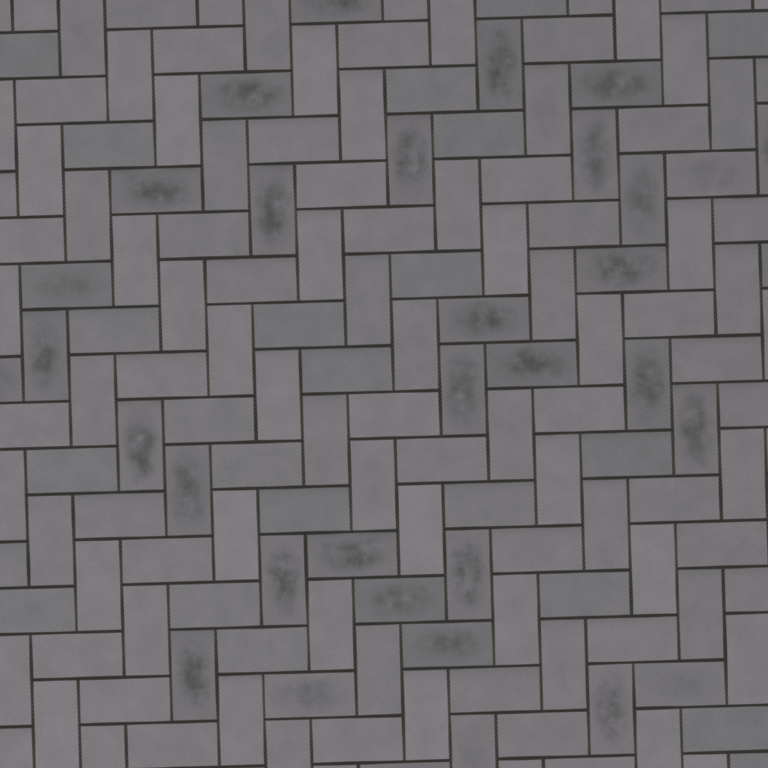
Give the GLSL for this texture, as a Shadertoy shader.

```glsl
// Grey herringbone paving, slightly turned, with dark joints and smudged bricks.

const float CELL = 0.06025;                 // brick width; bricks are 2 x 1 cells
const float TILT = 0.0292;                  // rotation of the paving, radians
const vec2 ANCHOR = vec2(0.0185, 0.1025);   // corner of one brick, from the top left

const vec3 BRICK_DARK = vec3(0.435, 0.430, 0.437);
const vec3 BRICK_LIGHT = vec3(0.496, 0.484, 0.502);
const vec3 STAIN = vec3(0.305, 0.303, 0.303);
const vec3 JOINT = vec3(0.185, 0.178, 0.170);
const vec3 JOINT_SAND = vec3(0.300, 0.292, 0.255);

vec2 hash2(vec2 p) {
    vec3 h = fract(p.xyx * vec3(0.1031, 0.1030, 0.0973));
    h += dot(h, h.yzx + 33.33);
    return fract((h.xx + h.yz) * h.zy);
}

float gradientDot(vec2 corner, vec2 offset) {
    float angle = 6.2832 * hash2(corner).x;
    return dot(vec2(cos(angle), sin(angle)), offset);
}

// Gradient noise, roughly -0.7 to 0.7
float gradientNoise(vec2 p) {
    vec2 i = floor(p), f = p - i;
    vec2 u = f * f * f * (f * (f * 6.0 - 15.0) + 10.0);
    vec2 e = vec2(0.0, 1.0);
    float low = mix(gradientDot(i, f), gradientDot(i + e.yx, f - e.yx), u.x);
    float high = mix(gradientDot(i + e.xy, f - e.xy), gradientDot(i + e.yy, f - e.yy), u.x);
    return mix(low, high, u.y);
}

float fbm(vec2 p) {
    float sum = 0.0, amplitude = 0.6;
    for (int octave = 0; octave < 4; octave++) {
        sum += amplitude * gradientNoise(p);
        p = p * 2.03 + 17.7;
        amplitude *= 0.55;
    }
    return sum;
}

// Finds the herringbone brick under q: its first corner and its size
void herringbone(vec2 q, out vec2 corner, out vec2 size) {
    vec2 cell = floor(q);
    float k = mod(cell.x - cell.y, 4.0);
    bool lying = k < 1.5;
    size = lying ? vec2(2.0, 1.0) : vec2(1.0, 2.0);
    corner = cell;
    if (lying) corner.x -= step(0.5, k);
    else corner.y -= step(k, 2.5);
}

// Surface of one brick: base tone, cloudy wear, grain and a central smudge
vec3 brickColor(vec2 local, vec2 corner, vec2 size) {
    vec2 seed = hash2(corner + 200.0);
    vec2 wear = hash2(corner + 371.0);
    vec2 p = local + seed * 90.0 + 40.0;
    float cloud = fbm(p * 1.7);
    float grain = gradientNoise(p * 15.0);

    float upright = step(size.x, size.y);
    float tone = 0.1 + 0.6 * seed.x + 0.28 * upright + 0.35 * cloud;
    vec3 color = mix(BRICK_DARK, BRICK_LIGHT, clamp(tone, 0.0, 1.0));

    vec2 fromCenter = (local - 0.5 * size) / (0.5 * size);
    float middle = 1.0 - smoothstep(0.15, 1.0, length(fromCenter) - 0.5 * cloud);
    float dirty = smoothstep(0.74, 0.92, wear.x);
    float patches = clamp(0.6 + 1.3 * fbm(p * 2.6 + 9.0), 0.0, 1.0);
    float smudge = dirty * (0.18 + 0.72 * middle * patches);

    // A few bricks also carry dirt along their upper edge
    float edgeDirt = step(0.7, wear.y) * exp(-9.0 * local.y) * (0.35 + 0.6 * cloud);
    color = mix(color, STAIN, clamp(smudge + edgeDirt, 0.0, 0.9));
    return color + 0.012 * grain + 0.012 * cloud;
}

// Joint coverage for a distance to the brick edge
float jointMask(float edge, float halfWidth, float pixel) {
    float blur = max(0.022, 0.7 * pixel);
    return 1.0 - smoothstep(halfWidth - blur, halfWidth + blur, edge);
}

void mainImage(out vec4 fragColor, in vec2 fragCoord) {
    vec2 uv = fragCoord / iResolution.y;
    float pixel = 1.0 / (CELL * iResolution.y);

    // Paving coordinates in cells, y pointing down
    vec2 d = vec2(uv.x, 1.0 - uv.y) - ANCHOR;
    float c = cos(TILT), s = sin(TILT);
    vec2 q = vec2(c * d.x - s * d.y, s * d.x + c * d.y) / CELL;

    vec2 corner, size;
    herringbone(q, corner, size);
    vec2 local = q - corner;
    vec2 edges = min(local, size - local);
    vec3 color = brickColor(local, corner, size);

    // Soft light falling off toward the upper right
    color *= 1.0 + 0.035 * (1.0 - uv.x - uv.y);

    // Joints: uneven width, with sandy serration in the upright ones
    float uneven = gradientNoise(q * 0.9 + 60.0);
    float halfWidth = 0.032 + 0.014 * uneven;
    float across = jointMask(edges.y, halfWidth, pixel);
    float upright = jointMask(edges.x, halfWidth, pixel);
    float serration = 0.5 + 0.5 * sin(72.0 * (q.y + q.x));
    float sand = clamp(0.2 + 0.6 * serration - 0.5 * uneven, 0.0, 1.0);
    color = mix(color, mix(JOINT, JOINT_SAND, sand), upright);
    color = mix(color, mix(JOINT, JOINT_SAND, 0.15), across);

    fragColor = vec4(color, 1.0);
}
```
